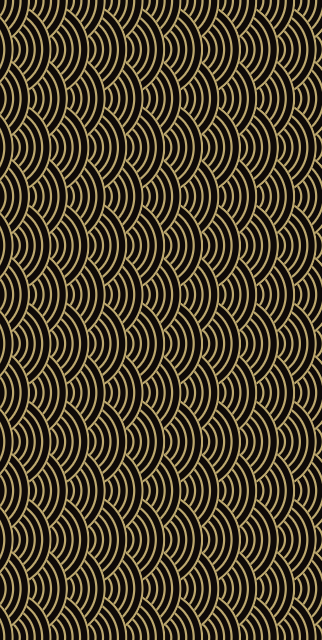
Reproduce this pattern procedurally as a Shadertoy shader.

```glsl
// Sideways wave scales: discs with concentric gold rings bulge to the right.
// Two interleaved columns of tangent discs are painted from right to left,
// so every scale is overlapped by its neighbours on the left.

#define COLUMNS 8.5        // scales across the canvas
#define ROW_STEP 1.294     // row spacing and disc radius, in column units
#define STAGGER 0.43       // shift of the second column
#define ORIGIN vec2(0.07, 0.012)
#define LINE_WIDTH 0.058
#define OUTER_GAP 0.222    // spacing of the two outermost lines
#define INNER_GAP 0.197    // spacing of the lines inside them
#define INNER_RINGS 4.0
#define INK vec3(0.06, 0.04, 0.03)
#define GOLD vec3(0.74, 0.66, 0.43)

// Distance from radius r to the centre of the nearest ring line
float ringDistance(float r) {
    float depth = ROW_STEP - 0.5 * LINE_WIDTH - r;
    float inner = depth - OUTER_GAP;
    float ring = clamp(round(inner / INNER_GAP), 0.0, INNER_RINGS - 1.0);
    return min(abs(depth), abs(inner - ring * INNER_GAP));
}

// Coverage of a soft edge one pixel wide
float coverage(float signedDistance, float pixel) {
    return clamp(0.5 - signedDistance / pixel, 0.0, 1.0);
}

void mainImage(out vec4 fragColor, in vec2 fragCoord) {
    float pixel = COLUMNS / iResolution.x;
    vec2 p = vec2(fragCoord.x, iResolution.y - fragCoord.y) * pixel - ORIGIN;
    float firstColumn = floor(p.x) + 1.0;
    vec3 color = INK;

    // Paint the discs from right to left
    for (int i = 0; i < 8; i++) {
        float odd = float(1 - i % 2);
        float centerX = firstColumn - float(i / 2) + odd * STAGGER;

        // Nearest disc in this column; the columns alternate by one row
        float shiftY = (1.0 - odd) * ROW_STEP;
        float period = 2.0 * ROW_STEP;
        float y = p.y - shiftY;
        y -= period * round(y / period);

        float r = length(vec2(p.x - centerX, y));
        float line = coverage(ringDistance(r) - 0.5 * LINE_WIDTH, pixel);
        color = mix(color, mix(INK, GOLD, line), coverage(r - ROW_STEP, pixel));
    }
    fragColor = vec4(color, 1.0);
}
```
